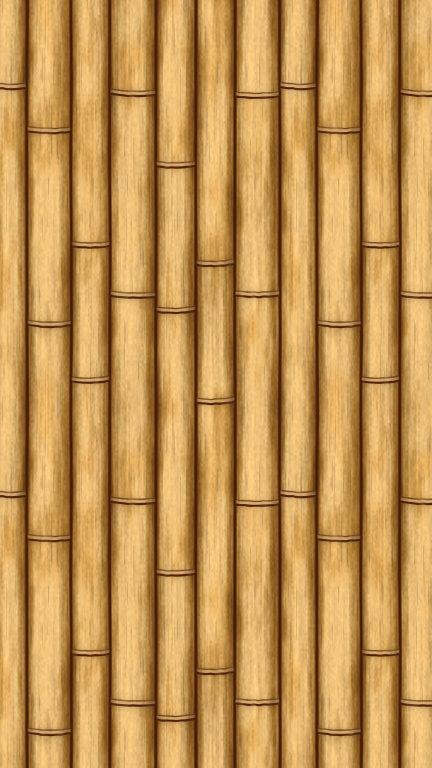
Reproduce this texture procedurally as a Shadertoy shader.

```glsl
// Wall of upright bamboo poles with ringed nodes, tiling in both directions.

// Layout, in canvas heights
const vec2 TILE = vec2(0.3776, 0.5312);
const float TILE_START = 0.0352;
const int POLES = 7;
// Pole borders across one tile, and the two nodes of each pole down the tile
const float BORDER[8] = float[8](0.0, 0.152, 0.286, 0.445, 0.583, 0.717, 0.872, 1.0);
const vec2 NODES[7] = vec2[7](
    vec2(0.319, 0.794), vec2(0.600, 0.931), vec2(0.228, 0.723), vec2(0.404, 0.760),
    vec2(0.645, 0.983), vec2(0.233, 0.721), vec2(0.211, 0.211));

const float GAP = 0.0013;         // half width of the dark gap
const float GAP_SOFT = 0.0022;    // fade from gap to pole
const float RING_HEIGHT = 0.0060; // distance between the two lines of a node
const float RING_DROP = 0.0026;
const float RING_SAG = 0.0022;
const float LOWER_LINE = 0.0014;  // half widths
const float UPPER_LINE = 0.0009;
const float GRAIN = 0.13;
const float STAIN = 0.30;
const float DRIFT = 0.20;         // broad light and dark along the poles

// Colours
const vec3 DARK = vec3(0.31, 0.13, 0.04);
const vec3 BROWN = vec3(0.47, 0.27, 0.09);
const vec3 OCHRE = vec3(0.60, 0.41, 0.15);
const vec3 TAN = vec3(0.75, 0.58, 0.32);
const vec3 STRAW = vec3(0.90, 0.73, 0.46);
const vec3 AMBER = vec3(0.80, 0.55, 0.20);
const vec3 RIDGE = vec3(0.76, 0.60, 0.40);

float hash(vec2 p) {
    vec3 q = fract(vec3(p.xyx) * 0.1031);
    q += dot(q, q.yzx + 33.33);
    return fract((q.x + q.y) * q.z);
}

// Value noise that repeats with the tile; cells is the grid count per tile
float tileNoise(vec2 t, vec2 cells) {
    vec2 p = t * cells, i = floor(p), f = fract(p);
    f = f * f * (3.0 - 2.0 * f);
    vec2 a = mod(i, cells), b = mod(i + 1.0, cells);
    return mix(mix(hash(a), hash(vec2(b.x, a.y)), f.x),
               mix(hash(vec2(a.x, b.y)), hash(b), f.x), f.y);
}

// Tone 0..1 from dark to straw
vec3 bambooRamp(float tone) {
    float s = clamp(tone, 0.0, 1.0) * 4.0;
    vec3 c = mix(DARK, BROWN, clamp(s, 0.0, 1.0));
    c = mix(c, OCHRE, clamp(s - 1.0, 0.0, 1.0));
    c = mix(c, TAN, clamp(s - 2.0, 0.0, 1.0));
    return mix(c, STRAW, clamp(s - 3.0, 0.0, 1.0));
}

// Signed wrapped distance down the tile to the closer node
float nodeDistance(float y, vec2 nodes) {
    vec2 d = y - nodes;
    d -= round(d);
    return (abs(d.x) < abs(d.y) ? d.x : d.y) * TILE.y;
}

float line(float d, float halfWidth, float aa) {
    return 1.0 - smoothstep(halfWidth - aa, halfWidth + aa, abs(d));
}

void mainImage(out vec4 fragColor, in vec2 fragCoord) {
    float aa = 0.7 / iResolution.y;
    vec2 p = fragCoord / iResolution.y;
    vec2 t = fract(vec2(p.x - TILE_START, 1.0 - p.y) / TILE);
    t.x = fract(t.x + 0.003 * (tileNoise(t, vec2(7.0, 5.0)) - 0.5));

    // Pole under this point
    int pole = 0;
    for (int k = 1; k < POLES; k++) if (t.x >= BORDER[k]) pole = k;
    float width = (BORDER[pole + 1] - BORDER[pole]) * TILE.x;
    float x = (t.x - BORDER[pole]) * TILE.x;
    float u = x / width;
    float edge = min(x, width - x);
    float seed = hash(vec2(float(pole), 17.0));

    // Node rings sag in the middle and tilt a little
    float bow = 1.0 - pow(2.0 * u - 1.0, 2.0);
    float d = nodeDistance(t.y, NODES[pole]) - RING_DROP;
    d -= RING_SAG * (bow - 0.5) + 0.004 * (seed - 0.5) * (u - 0.5);
    d += 0.0010 * (tileNoise(t, vec2(60.0, 40.0)) - 0.5);
    float nearNode = exp(-d * d / 0.0004);

    // Round shading: brisk rise on the left, long fall on the right
    float left = mix(0.44, 1.03, smoothstep(0.0, 0.27, u));
    float right = mix(0.42, 1.03, smoothstep(0.02, 0.40, 1.0 - u));
    float tone = min(left, right);

    // Grain, broad drift and stains
    float fibre = tileNoise(t, vec2(150.0, 6.0)) + 0.6 * tileNoise(t, vec2(193.0, 36.0)) - 0.8;
    float fleck = tileNoise(t, vec2(170.0, 150.0)) - 0.5;
    float drift = tileNoise(t, vec2(15.0, 4.0)) - 0.5;
    float blotch = 0.6 * tileNoise(t, vec2(18.0, 6.0)) + 0.4 * tileNoise(t, vec2(45.0, 15.0));
    float stain = smoothstep(0.45, 0.95, blotch + 0.12 * nearNode);
    float rim = mix(1.0, 0.45, bow);
    tone += GRAIN * fibre + 0.05 * fleck + DRIFT * drift + 0.06 * (seed - 0.5);
    tone -= STAIN * stain * rim;
    vec3 color = bambooRamp(tone);
    color = mix(color, AMBER * (0.5 + 0.5 * min(tone, 1.0)), 0.5 * stain);
    color *= 1.0 + 0.05 * exp(-pow((u - 0.42) / 0.12, 2.0));
    color *= 1.0 + 0.09 * fibre + 0.07 * fleck + 0.05 * drift;

    // Fine dark cracks along the fibre
    float crack = smoothstep(0.80, 0.95, tileNoise(t, vec2(187.0, 11.0)));
    color *= 1.0 - 0.13 * crack;

    // Node: shade, pale ridge, then thin upper and thick lower lines
    float below = exp(-max(d, 0.0) / 0.004) * step(0.0, d);
    float above = exp(-max(-d - RING_HEIGHT, 0.0) / 0.003) * step(d, -RING_HEIGHT);
    color *= 1.0 - 0.20 * below - 0.12 * above;
    float ridge = line(d + 0.5 * RING_HEIGHT, 0.5 * RING_HEIGHT, aa);
    color = mix(color, RIDGE * (0.55 + 0.5 * min(tone + 0.1, 1.0)), 0.65 * ridge);
    float wear = 0.55 + 0.45 * tileNoise(t, vec2(50.0, 16.0));
    color = mix(color, BROWN * 0.85, wear * line(d + RING_HEIGHT, UPPER_LINE, aa));
    color = mix(color, DARK, min(wear + 0.2, 1.0) * line(d, LOWER_LINE, aa));

    // Gap between poles, pinched where the rings bulge
    float bulge = exp(-pow((d + 0.5 * RING_HEIGHT) / 0.005, 2.0));
    float gap = GAP * (1.0 - 0.6 * bulge);
    color = mix(DARK * 0.85, color, smoothstep(gap - aa, gap + GAP_SOFT, edge));

    fragColor = vec4(clamp(color, 0.0, 1.0), 1.0);
}
```
